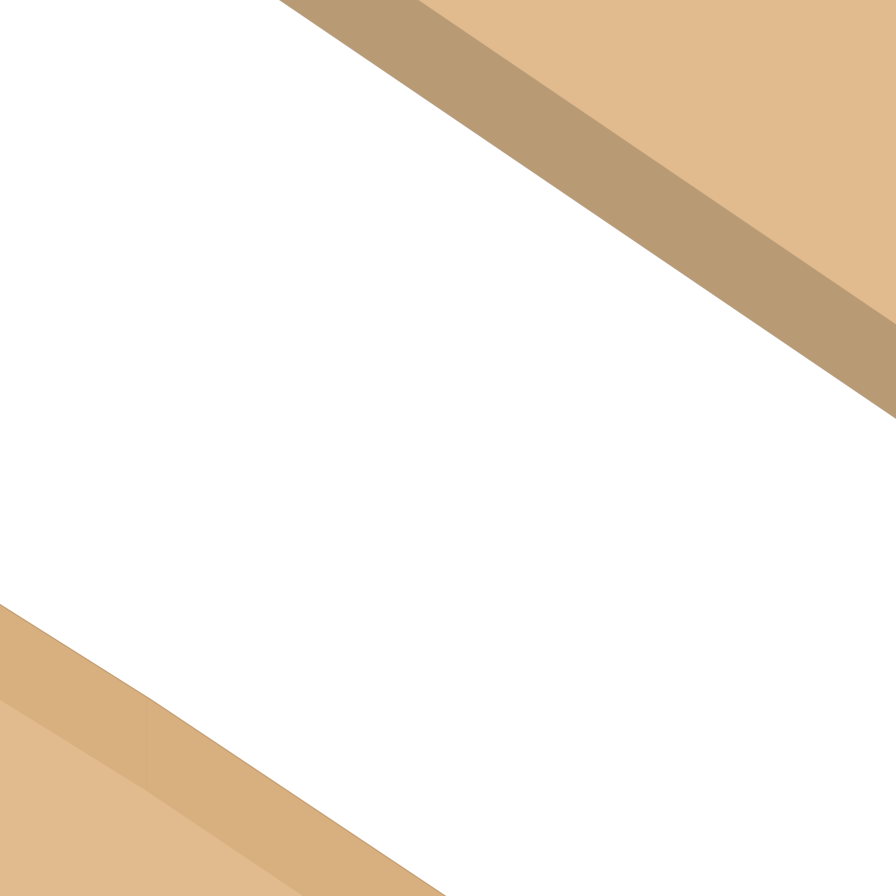
Write a Shadertoy shader that draws this background.

```glsl
// Signed distance to the line through a and b, positive above it
float above(vec2 p, vec2 a, vec2 b) {
    vec2 d = normalize(b - a);
    return dot(p - a, vec2(-d.y, d.x));
}

// Smooth coverage of the side where the distance is positive
float cover(float dist) {
    float pixel = 1.0 / min(iResolution.x, iResolution.y);
    return smoothstep(-0.75 * pixel, 0.75 * pixel, dist);
}

void mainImage(out vec4 fragColor, in vec2 fragCoord) {
    vec2 p = fragCoord / iResolution.xy;

    vec3 lightTan = vec3(0.882, 0.733, 0.553);
    vec3 warmTan = vec3(0.847, 0.686, 0.494);
    vec3 shadeTan = vec3(0.722, 0.604, 0.459);
    vec3 color = vec3(1.0);

    // Upper right panel with its dark border
    float upperOuter = above(p, vec2(0.3115, 1.0), vec2(1.0, 0.5325));
    float upperInner = above(p, vec2(0.467, 1.0), vec2(1.0, 0.638));
    color = mix(color, shadeTan, cover(upperOuter));
    color = mix(color, lightTan, cover(upperInner));

    // Lower left panel: each edge bends slightly where two lines meet
    vec2 outerBend = vec2(0.169, 0.2195);
    vec2 innerBend = vec2(0.164, 0.117);
    float lowerOuter = -max(above(p, vec2(0.0, 0.3260), outerBend),
                            above(p, outerBend, vec2(0.498, 0.0)));
    float lowerInner = -max(above(p, vec2(0.0, 0.219), innerBend),
                            above(p, innerBend, vec2(0.338, 0.0)));

    // Thin shaded rim, warm border, then the light face
    color = mix(color, shadeTan, cover(lowerOuter));
    color = mix(color, warmTan, cover(lowerOuter - 0.0012));

    // Faint seam across the border at the bend
    float seam = cover(0.001 - abs(p.x - 0.164)) * cover(lowerOuter - 0.002);
    color = mix(color, shadeTan, 0.06 * seam);
    color = mix(color, lightTan, cover(lowerInner));

    fragColor = vec4(color, 1.0);
}
```
